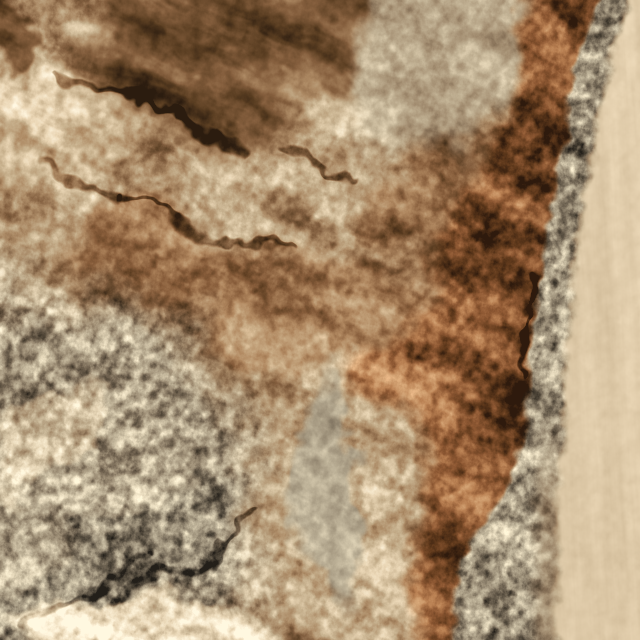
This texture is drawn by a Shadertoy shader. Its source:

```glsl
// Aerial view of an eroded quarry slope: brown rock, grey rubble and a pale dirt road.

// Warm tones from deep shadow to sunlit sand, evenly spaced on a 0..1 scale
const vec3 TONES[6] = vec3[6](
    vec3(0.17, 0.11, 0.06), vec3(0.35, 0.24, 0.13), vec3(0.52, 0.37, 0.24),
    vec3(0.68, 0.54, 0.39), vec3(0.78, 0.69, 0.55), vec3(0.92, 0.84, 0.71));
const vec3 GREY_TINT = vec3(1.05, 1.00, 0.87);
const vec3 RUST_TINT = vec3(1.08, 0.92, 0.80);

// Ground types: tone, greyness, rust, roughness
const vec4 SANDSTONE  = vec4(0.69, 0.08, 0.00, 0.75);
const vec4 CREAM_ROCK = vec4(0.89, 0.00, 0.00, 0.60);
const vec4 DARK_FLAT  = vec4(0.36, 0.00, 0.00, 0.32);
const vec4 BROWN_ROCK = vec4(0.43, 0.00, 0.25, 0.60);
const vec4 PALE_SCREE = vec4(0.74, 0.50, 0.00, 0.55);
const vec4 RUBBLE     = vec4(0.71, 0.72, 0.00, 1.40);
const vec4 DARK_RUBBLE = vec4(0.50, 0.85, 0.00, 1.60);
const vec4 CHALK      = vec4(1.04, 0.20, 0.00, 0.90);
const vec4 GREY_TRACK = vec4(0.69, 0.80, 0.00, 0.50);
const vec4 RUST_BANK  = vec4(0.41, 0.00, 0.85, 0.80);
const vec4 GRAVEL     = vec4(0.63, 0.80, 0.00, 1.55);
const vec4 SHOULDER   = vec4(0.54, 0.50, 0.00, 0.70);
const vec4 ROAD       = vec4(0.94, 0.06, 0.00, 0.10);

const float STRATA_ANGLE = -0.45;
const float STRATA_CONTRAST = 0.95;
const float CRACK_WIDTH = 0.0065;

// Crack segments: start xy, end xy
const vec4 CRACKS[7] = vec4[7](
    vec4(0.10, 0.91, 0.39, 0.78), vec4(0.46, 0.78, 0.56, 0.73),
    vec4(0.08, 0.73, 0.20, 0.68), vec4(0.20, 0.68, 0.44, 0.62),
    vec4(0.02, 0.01, 0.25, 0.14), vec4(0.20, 0.07, 0.42, 0.18),
    vec4(0.836, 0.55, 0.826, 0.43));

float hash(vec2 p) {
    vec3 q = fract(vec3(p.xyx) * 0.1031);
    q += dot(q, q.yzx + 33.33);
    return fract((q.x + q.y) * q.z);
}

float noise(vec2 p) {
    vec2 i = floor(p), f = fract(p);
    f = f * f * (3.0 - 2.0 * f);
    return mix(mix(hash(i), hash(i + vec2(1, 0)), f.x),
               mix(hash(i + vec2(0, 1)), hash(i + vec2(1, 1)), f.x), f.y);
}

mat2 turn(float a) { return mat2(cos(a), -sin(a), sin(a), cos(a)); }

float fbm(vec2 p) {
    float sum = 0.0, amp = 0.533;
    for (int i = 0; i < 4; i++) {
        sum += amp * noise(p);
        p = turn(0.3) * p * 2.03 + 17.0;
        amp *= 0.5;
    }
    return sum;
}

// Soft ellipse, 1 inside
float blob(vec2 p, vec2 centre, vec2 radius, float angle) {
    return 1.0 - smoothstep(0.78, 1.15, length(turn(angle) * (p - centre) / radius));
}

float segment(vec2 p, vec2 a, vec2 b) {
    vec2 d = b - a;
    return length(p - a - d * clamp(dot(p - a, d) / dot(d, d), 0.0, 1.0));
}

void lay(inout vec4 ground, vec4 type, float mask) { ground = mix(ground, type, mask); }

vec3 toneColor(float t) {
    vec3 c = TONES[0];
    for (int i = 1; i < 6; i++) c = mix(c, TONES[i], clamp(t * 5.0 - float(i - 1), 0.0, 1.0));
    return c + vec3(0.40, 0.60, 0.80) * clamp(t - 1.0, 0.0, 0.22);
}

void mainImage(out vec4 fragColor, in vec2 fragCoord) {
    vec2 uv = fragCoord / iResolution.xy;

    // Ragged coordinates for the region borders
    vec2 warp = vec2(fbm(uv * 9.0), fbm(uv * 9.0 + 41.0)) - 0.5;
    vec2 jitter = vec2(noise(uv * 65.0), noise(uv * 65.0 + 23.0)) - 0.5;
    vec2 p = uv + 0.15 * warp + 0.018 * jitter;
    vec2 q = uv + 0.03 * warp + 0.012 * jitter;

    // Rock slope
    vec4 ground = SANDSTONE;
    lay(ground, CREAM_ROCK, blob(p, vec2(0.07, 0.81), vec2(0.17, 0.13), 0.3));
    lay(ground, DARK_FLAT, blob(p, vec2(0.39, 0.98), vec2(0.26, 0.19), 0.2));
    lay(ground, DARK_FLAT, blob(p, vec2(0.0, 0.97), vec2(0.05, 0.07), 0.0));
    lay(ground, BROWN_ROCK, 0.85 * blob(p, vec2(0.49, 0.52), vec2(0.38, 0.10), -0.2));
    lay(ground, BROWN_ROCK, blob(p, vec2(0.25, 0.57), vec2(0.13, 0.11), -0.4));
    lay(ground, BROWN_ROCK, 0.8 * blob(p, vec2(0.72, 0.68), vec2(0.14, 0.10), 0.3));
    lay(ground, PALE_SCREE, blob(p, vec2(0.68, 0.93), vec2(0.13, 0.20), -0.2));

    // Rubble at the lower left
    lay(ground, RUBBLE, blob(p, vec2(0.07, 0.20), vec2(0.36, 0.36), 0.0));
    lay(ground, DARK_RUBBLE, 0.8 * blob(p, vec2(0.19, 0.12), vec2(0.28, 0.07), 0.5));
    lay(ground, CHALK, blob(p, vec2(0.23, 0.01), vec2(0.23, 0.06), 0.0));
    lay(ground, CHALK, 0.7 * blob(p, vec2(0.09, 0.33), vec2(0.05, 0.09), -0.5));
    lay(ground, GREY_TRACK, blob(p, vec2(0.53, 0.24), vec2(0.05, 0.17), 0.0));

    // Bank, gravel and road follow curved edges
    float y = uv.y;
    float bankEdge = 0.67 - 0.09 * exp(-pow((y - 0.42) / 0.07, 2.0)) + 0.14 * smoothstep(0.6, 0.85, y);
    float gravelEdge = 0.71 + 0.115 * smoothstep(0.05, 0.36, y) + 0.105 * pow(max(y - 0.35, 0.0) / 0.65, 1.5);
    float roadEdge = 0.872 + 0.105 * pow(y, 2.5);
    float road = smoothstep(-0.008, 0.012, q.x - roadEdge);
    lay(ground, RUST_BANK, smoothstep(-0.025, 0.025, p.x - bankEdge));
    ground.x -= 0.12 * smoothstep(-0.07, 0.0, q.x - gravelEdge);
    lay(ground, GRAVEL, smoothstep(-0.006, 0.006, q.x - gravelEdge));
    lay(ground, SHOULDER, smoothstep(0.82, 0.86, q.x) * (1.0 - smoothstep(0.2, 0.38, y)));
    lay(ground, ROAD, road);

    // Slanting strata, loose grains and wheel streaks
    float strata = fbm(turn(STRATA_ANGLE) * (uv + 0.05 * warp) * vec2(7.0, 7.0) * 1.0 * mat2(1.0, 0.0, 0.0, 3.4)) - 0.5;
    float grain = fbm(uv * vec2(75.0, 68.0)) - 0.5;
    float lit = noise(uv * 95.0 + 5.0) - noise((uv + vec2(0.005, -0.005)) * 95.0 + 5.0);
    float streak = fbm(turn(0.06) * uv * vec2(55.0, 3.0)) - 0.5;
    float tone = ground.x + STRATA_CONTRAST * strata * (1.0 - road) * (1.0 - 0.6 * ground.y);
    tone += ground.w * (0.85 * grain + 0.17 * lit) + 0.13 * streak * road;

    // Broken dark cracks
    for (int i = 0; i < 7; i++) {
        float d = segment(uv + 0.10 * warp + 0.012 * jitter, CRACKS[i].xy, CRACKS[i].zw);
        float width = CRACK_WIDTH * (0.3 + 1.5 * noise(uv * 22.0 + float(i)));
        tone -= 0.42 * (1.0 - smoothstep(0.4 * width, 1.5 * width, d));
    }

    vec3 color = toneColor(tone);
    float luma = dot(color, vec3(0.30, 0.59, 0.11));
    color = mix(color, luma * GREY_TINT, clamp(ground.y, 0.0, 1.0));
    color *= mix(vec3(1.0), RUST_TINT, ground.z);
    fragColor = vec4(clamp(color, 0.0, 1.0), 1.0);
}
```
